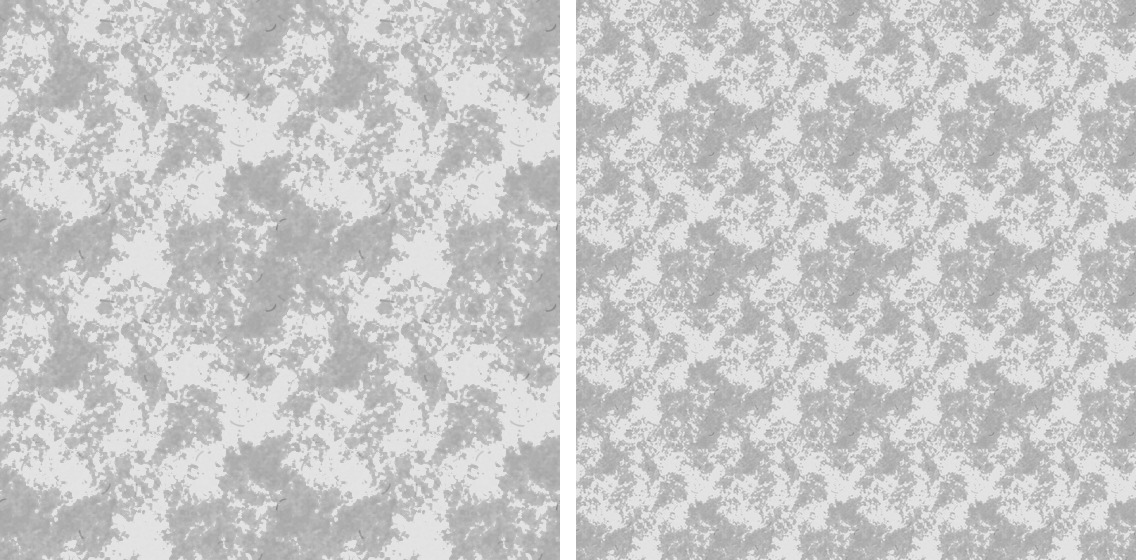
Left, the tile; right, the same tile 2 across and 2 down.
A WebGL 2 fragment shader for this texture:

```glsl
#version 300 es
precision highp float;

uniform vec2 u_resolution;
out vec4 fragColor;

const float TAU = 6.2831853;

vec3 hash3(vec2 cell, float seed) {
  vec3 h = fract(vec3(cell.xyx + seed) * vec3(0.1031, 0.1130, 0.0973));
  h += dot(h, h.yxz + 33.33);
  return fract((h.xxy + h.yzz) * h.zyx);
}

// Smooth cellular noise centred on zero, wrapping after `cells` cells
float cellNoise(vec2 tile, float cells) {
  vec2 p = tile * cells;
  vec2 base = floor(p);
  float total = 0.0, weights = 0.0;
  for (int y = -1; y <= 1; y++) {
    for (int x = -1; x <= 1; x++) {
      vec2 cell = base + vec2(x, y);
      vec3 h = hash3(mod(cell, cells), cells);
      vec2 d = cell + 0.15 + 0.7 * h.xy - p;
      float w = exp(-7.0 * dot(d, d));
      total += w * h.z;
      weights += w;
    }
  }
  return total / weights - 0.5;
}

// Sparse, short, slightly bent scratches
float scratches(vec2 tile, float cells, float pixel) {
  vec2 p = tile * cells;
  vec2 base = floor(p);
  float ink = 0.0;
  for (int y = -1; y <= 1; y++) {
    for (int x = -1; x <= 1; x++) {
      vec2 cell = base + vec2(x, y);
      vec3 h = hash3(mod(cell, cells), 71.0);
      vec3 k = hash3(mod(cell, cells), 137.0);
      float angle = TAU * h.z;
      vec2 d = p - cell - h.xy;
      vec2 q = vec2(dot(d, vec2(cos(angle), sin(angle))),
                    dot(d, vec2(-sin(angle), cos(angle))));
      q.y += (k.y - 0.5) * 4.0 * q.x * q.x;
      float reach = 0.08 + 0.14 * k.z;
      float dist = length(vec2(max(abs(q.x) - reach, 0.0), q.y));
      float line = 1.0 - smoothstep(0.0, 0.025 + pixel * cells, dist);
      ink = max(ink, line * step(k.x, 0.3) * (0.4 + 0.6 * h.x));
    }
  }
  return ink;
}

void main() {
  // Two repeats across the canvas
  vec2 tile = gl_FragCoord.xy / u_resolution * 2.0;
  float pixel = 2.0 / min(u_resolution.x, u_resolution.y);

  // Layered sines bend the cell layout
  vec2 bent = tile + 0.012 * sin(TAU * (3.0 * tile.yx + vec2(0.1, 0.6)))
                   + 0.004 * sin(TAU * (11.0 * tile.yx + vec2(0.4, 0.2)));

  // Broad clouds, then crumbly flakes and thin curls along their borders
  float broad = 0.50 * cellNoise(bent, 5.0)
              + 0.36 * cellNoise(bent, 10.0)
              + 0.28 * cellNoise(bent, 21.0);
  float flakes = 0.28 * cellNoise(bent, 40.0)
               + 0.28 * cellNoise(tile, 73.0)
               + 0.18 * cellNoise(tile, 118.0);
  float curls = 0.16 - abs(cellNoise(bent, 52.0));
  float height = broad + flakes + 0.25 * curls;

  // Mottled grey ground with a pale film near the flake edges
  float mottle = cellNoise(tile, 31.0) + cellNoise(tile, 97.0);
  float ground = 0.755 + 0.2 * max(height, -0.4) + 0.025 * mottle;
  ground += 0.04 * smoothstep(-0.07, 0.03, height);

  // Flat pale coat
  float coat = mix(0.85, 0.888, smoothstep(0.0, 0.06, height));
  float edge = clamp(0.6 * fwidth(height), 0.008, 0.08);
  float tone = mix(ground, coat, smoothstep(-edge, edge, height));

  // Scratches and faint grain
  tone -= 0.17 * scratches(tile, 9.0, pixel);
  tone += 0.012 * cellNoise(tile, 128.0);

  fragColor = vec4(vec3(tone), 1.0);
}
```
